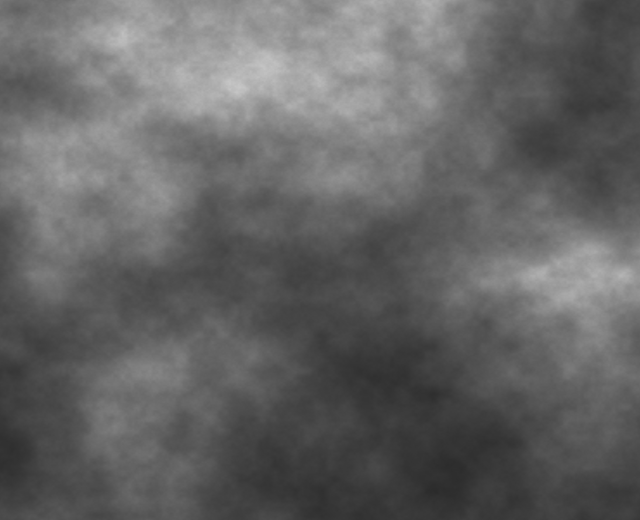
This texture is drawn by a Shadertoy shader. Its source:

```glsl
const float MID_GREY = 0.36;
const float CONTRAST = 0.96;
const float BASE_FREQUENCY = 2.7;           // largest cells per canvas height
const float GAIN = 0.6;
const int OCTAVES = 8;
const vec2 STRETCH = vec2(0.87, 1.0);       // clouds slightly wider than tall
const vec2 LIGHT_SLOPE = vec2(-0.12, 0.52); // brighter towards the upper left
const vec2 OCTAVE_SHIFT = vec2(17.37, 9.71);

// Integer hash of a lattice cell, from 0 to 1
float hash(ivec2 cell) {
    uvec2 q = uvec2(cell) * uvec2(1597334677u, 3812015801u);
    uint h = (q.x ^ q.y) * 1597334677u;
    h = (h ^ (h >> 15)) * 2246822519u;
    h ^= h >> 13;
    return float(h >> 8) / 16777216.0;
}

float valueNoise(vec2 p) {
    ivec2 cell = ivec2(floor(p));
    vec2 f = fract(p);
    vec2 w = f * f * (3.0 - 2.0 * f);
    float low = mix(hash(cell), hash(cell + ivec2(1, 0)), w.x);
    float high = mix(hash(cell + ivec2(0, 1)), hash(cell + ivec2(1, 1)), w.x);
    return mix(low, high, w.y);
}

// Octave sum around zero; octaves finer than the pixels fade out
float clouds(vec2 p) {
    float sum = 0.0;
    float amplitude = 1.0;
    float frequency = BASE_FREQUENCY;
    for (int i = 0; i < OCTAVES; i++) {
        float visible = 1.0 - smoothstep(0.9, 1.7, frequency / iResolution.y);
        vec2 shift = OCTAVE_SHIFT * float(i + 1);
        sum += amplitude * visible * (valueNoise(p * frequency + shift) - 0.5);
        amplitude *= GAIN;
        frequency *= 2.0;
    }
    return sum;
}

void mainImage(out vec4 fragColor, in vec2 fragCoord) {
    vec2 uv = fragCoord / iResolution.xy;
    vec2 p = fragCoord / iResolution.y;

    // Exponential tone keeps the shadows soft and the highlights open
    float density = CONTRAST * clouds(p * STRETCH) + dot(uv - 0.5, LIGHT_SLOPE);
    float grey = MID_GREY * exp(density);

    fragColor = vec4(vec3(clamp(grey, 0.0, 1.0)), 1.0);
}
```
